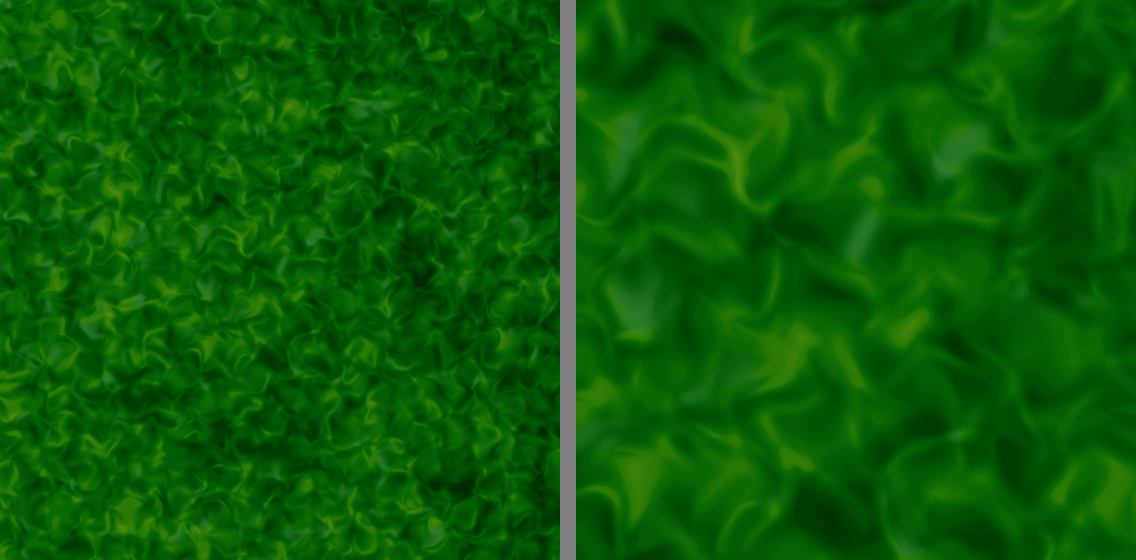
Left: the whole. Right: its middle third, enlarged.
Reproduce this texture procedurally as a three.js fragment shader.

```glsl
// Soft, mossy grass: layered gradient noise sets the light and shade,
// warped ridges add short curling blades, and a separate noise scatters
// pale blue-green flecks. The tone is then coloured through a green ramp.

varying vec2 vUv;

const vec3 SHADE = vec3(0.00, 0.16, 0.00);
const vec3 DARK  = vec3(0.00, 0.24, 0.00);
const vec3 DEEP  = vec3(0.00, 0.31, 0.01);
const vec3 MID   = vec3(0.01, 0.36, 0.01);
const vec3 LEAF  = vec3(0.04, 0.41, 0.01);
const vec3 LIME  = vec3(0.17, 0.48, 0.02);
const vec3 STRAW = vec3(0.29, 0.54, 0.05);
const vec3 PALE  = vec3(0.16, 0.46, 0.19);

const float PATCH_SCALE = 4.5;   // cells across the canvas
const float CLUMP_SCALE = 13.0;
const float TUFT_SCALE  = 30.0;
const float GRAIN_SCALE = 58.0;
const float BLADE_SCALE = 21.0;
const float FLECK_SCALE = 25.0;
const float WARP = 0.010;        // bending of the blades
const float BLADE_WIDTH = 0.20;
const float BLADE_LIGHT = 1.3;
const float SIDE_LIGHT = 0.9;    // left side brighter than right

float hash(vec2 p) {
  vec3 q = fract(vec3(p.xyx) * 0.1031);
  q += dot(q, q.yzx + 33.33);
  return fract((q.x + q.y) * q.z);
}

// Slope of a randomly turned gradient at one lattice corner
float corner(vec2 cell, vec2 offset) {
  float angle = 6.2832 * hash(cell);
  return dot(vec2(cos(angle), sin(angle)), offset);
}

float noise(vec2 p) {
  vec2 i = floor(p);
  vec2 f = p - i;
  vec2 u = f * f * f * (f * (f * 6.0 - 15.0) + 10.0);
  vec2 e = vec2(1.0, 0.0);
  float low = mix(corner(i, f), corner(i + e.xy, f - e.xy), u.x);
  float high = mix(corner(i + e.yx, f - e.yx), corner(i + e.xx, f - e.xx), u.x);
  return mix(low, high, u.y);
}

// Thin soft lines along the zero crossings, broken into short pieces
float blades(vec2 p, float seed) {
  vec2 q = p * BLADE_SCALE + seed;
  float line = 1.0 - smoothstep(0.0, BLADE_WIDTH, abs(noise(q)));
  return line * smoothstep(-0.12, 0.3, noise(q * 0.9 + 41.7));
}

// Colour for a tone centred on zero with a spread near one
vec3 grassRamp(float tone) {
  vec3 c = mix(SHADE, DARK, smoothstep(-2.8, -1.75, tone));
  c = mix(c, DEEP, smoothstep(-1.75, -0.85, tone));
  c = mix(c, MID, smoothstep(-0.85, -0.1, tone));
  c = mix(c, LEAF, smoothstep(-0.1, 0.6, tone));
  c = mix(c, LIME, smoothstep(0.6, 1.5, tone));
  return mix(c, STRAW, smoothstep(1.5, 2.9, tone));
}

void main() {
  // Bend the space so that blades and tufts curl
  vec2 bend = vec2(noise(vUv * 24.0 + 7.3), noise(vUv * 24.0 + 63.1));
  vec2 p = vUv + WARP * 2.0 * bend;

  // Light and shade from broad patches down to fine grain
  float tone = SIDE_LIGHT * (0.5 - vUv.x);
  tone += 1.3 * noise(vUv * PATCH_SCALE + 11.4);
  tone += 1.7 * noise(vUv * CLUMP_SCALE + 27.8);
  tone += 2.3 * noise(p * TUFT_SCALE + 3.6);
  tone += 1.4 * noise(p * GRAIN_SCALE + 85.2);

  // Two crossing layers of blades
  float blade = max(blades(p, 19.5), blades(p.yx * 1.25, 132.6));
  tone += BLADE_LIGHT * (blade - 0.36);

  vec3 color = grassRamp(tone);

  // Pale flecks, mostly where the grass is lit
  float fleck = smoothstep(0.20, 0.48, noise(p * FLECK_SCALE + 201.3));
  fleck *= smoothstep(-0.8, 0.9, tone);
  color = mix(color, PALE * (0.92 + 0.08 * tone), 0.8 * fleck);

  gl_FragColor = vec4(color, 1.0);
}
```
